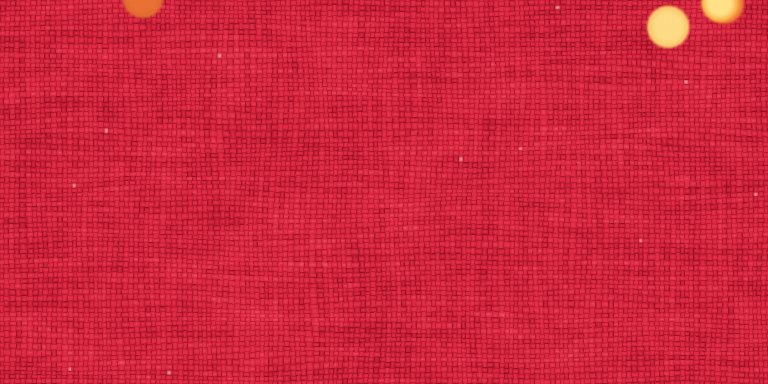
Write a Shadertoy shader that draws this texture.

```glsl
const float THREADS = 74.0;        // threads per canvas height
const float WOBBLE = 0.42;         // thread drift, in threads
const float WEAVE_CONTRAST = 0.62;
const float SLUB_CONTRAST = 0.30;
const float FLECK_RATE = 0.0012;
const float LIGHT_EDGE = 0.006;    // softness of the light discs
const vec3 SHADOW_RED = vec3(0.58, 0.07, 0.14);
const vec3 DEEP_RED = vec3(0.76, 0.11, 0.20);
const vec3 BRIGHT_RED = vec3(0.87, 0.17, 0.27);
const vec3 PALE_RED = vec3(0.91, 0.33, 0.41);
const vec3 FLECK = vec3(0.95, 0.66, 0.68);
const vec3 YELLOW = vec3(1.00, 0.89, 0.54);
const vec3 AMBER = vec3(0.98, 0.68, 0.27);
const vec3 ORANGE = vec3(0.92, 0.45, 0.20);

// Thick places in the yarn: centre, then half size
const int SLUB_COUNT = 6;
const vec4 SLUBS[SLUB_COUNT] = vec4[](
    vec4(0.21, 0.66, 0.10, 0.007), vec4(1.88, 0.43, 0.006, 0.09),
    vec4(1.09, 0.74, 0.007, 0.07), vec4(1.04, 0.24, 0.006, 0.06),
    vec4(1.77, 0.53, 0.05, 0.004), vec4(0.18, 0.07, 0.006, 0.06));

float hash(vec2 p) {
    vec3 q = fract(vec3(p.xyx) * 0.1031);
    q += dot(q, q.yzx + 33.33);
    return fract((q.x + q.y) * q.z);
}

vec2 gradient(vec2 cell) {
    float angle = 6.2832 * hash(cell);
    return vec2(cos(angle), sin(angle));
}

float gradientNoise(vec2 p) {
    vec2 i = floor(p), f = p - i;
    vec2 u = f * f * f * (f * (f * 6.0 - 15.0) + 10.0);
    vec2 e = vec2(0.0, 1.0);
    float low = mix(dot(gradient(i), f), dot(gradient(i + e.yx), f - e.yx), u.x);
    float high = mix(dot(gradient(i + e), f - e), dot(gradient(i + 1.0), f - 1.0), u.x);
    return 1.4 * mix(low, high, u.y);
}

// Thread tone varies from thread to thread and slowly along its length
float threadTone(float along, float id, float seed) {
    float tint = hash(vec2(id, seed)) - 0.5;
    float start = 40.0 * hash(vec2(id, seed + 7.0));
    return 0.35 * tint + gradientNoise(vec2(along * 0.09 + start, id * 1.37 + seed))
         + 0.5 * gradientNoise(vec2(along * 0.45 + start, id * 2.71 + seed));
}

vec3 linen(vec2 p) {
    // Uneven thread grid
    vec2 t = p * THREADS;
    t.x += WOBBLE * gradientNoise(t * vec2(0.31, 0.05))
         + 0.8 * gradientNoise(p * vec2(9.0, 2.0));
    t.y += WOBBLE * gradientNoise(t * vec2(0.05, 0.31) + 31.0)
         + 0.8 * gradientNoise(p * vec2(2.0, 9.0) + 17.0);
    vec2 id = floor(t), f = t - id - 0.5;

    // Plain weave: threads alternate over and under
    float weftOver = mod(id.x + id.y, 2.0);
    vec2 dome = cos(f * 3.14159);
    float weft = dome.y * (0.62 + 0.38 * dome.x);
    float warp = dome.x * (0.62 + 0.38 * dome.y);
    float relief = mix(0.88 * warp, weft, weftOver) - 0.5;
    float detail = 1.0 - smoothstep(0.5, 1.2, THREADS / iResolution.y);

    // Yarn tone and thick places
    float weftTone = threadTone(t.x, id.y, 3.0);
    float warpTone = threadTone(t.y, id.x, 61.0);
    float tone = mix(0.35 * weftTone + 0.65 * warpTone,
                     0.85 * weftTone + 0.15 * warpTone, weftOver);
    float slub = 0.0;
    for (int i = 0; i < SLUB_COUNT; i++) {
        vec2 d = (p - SLUBS[i].xy) / SLUBS[i].zw;
        slub += exp(-dot(d, d));
    }

    // Broad light, a little dimmer at the corners
    vec2 c = (p - vec2(1.0, 0.5)) * vec2(0.5, 0.8);
    float light = 0.54 - 0.16 * dot(c, c) + 0.10 * gradientNoise(p * vec2(2.5, 4.0) + 5.0);
    float v = light + WEAVE_CONTRAST * relief * detail
            + SLUB_CONTRAST * tone + 0.22 * slub
            + 0.10 * gradientNoise(t * 1.7);

    vec3 color = mix(SHADOW_RED, DEEP_RED, smoothstep(0.0, 0.42, v));
    color = mix(color, BRIGHT_RED, smoothstep(0.36, 0.72, v));
    color = mix(color, PALE_RED, smoothstep(0.70, 1.25, v));

    // Rare pale fibres, denser where the yarn is thick
    float chance = FLECK_RATE + 0.09 * slub * smoothstep(0.5, 0.2, p.x);
    float fleck = step(1.0 - chance, hash(id + 211.0)) * dome.x * dome.y;
    return mix(color, FLECK, 0.75 * fleck);
}

// Soft disc with a warmer rim
void addLight(inout vec3 color, vec2 p, vec2 centre, float radius, vec3 core, vec3 rim) {
    float d = length(p - centre);
    float edge = max(LIGHT_EDGE, 1.0 / iResolution.y);
    vec3 disc = mix(core, rim, smoothstep(0.55, 1.05, d / radius));
    color = mix(color, disc, 0.96 * (1.0 - smoothstep(radius - edge, radius + edge, d)));
}

void mainImage(out vec4 fragColor, in vec2 fragCoord) {
    vec2 p = fragCoord / iResolution.xy * vec2(2.0, 1.0);
    vec3 color = linen(p);
    addLight(color, p, vec2(0.372, 1.006), 0.053, ORANGE, ORANGE * 0.95);
    addLight(color, p, vec2(1.740, 0.930), 0.055, YELLOW, mix(YELLOW, AMBER, 0.5));
    addLight(color, p, vec2(1.885, 0.990), 0.052, AMBER, ORANGE);
    addLight(color, p, vec2(1.874, 0.992), 0.048, YELLOW, AMBER);
    fragColor = vec4(color, 1.0);
}
```
